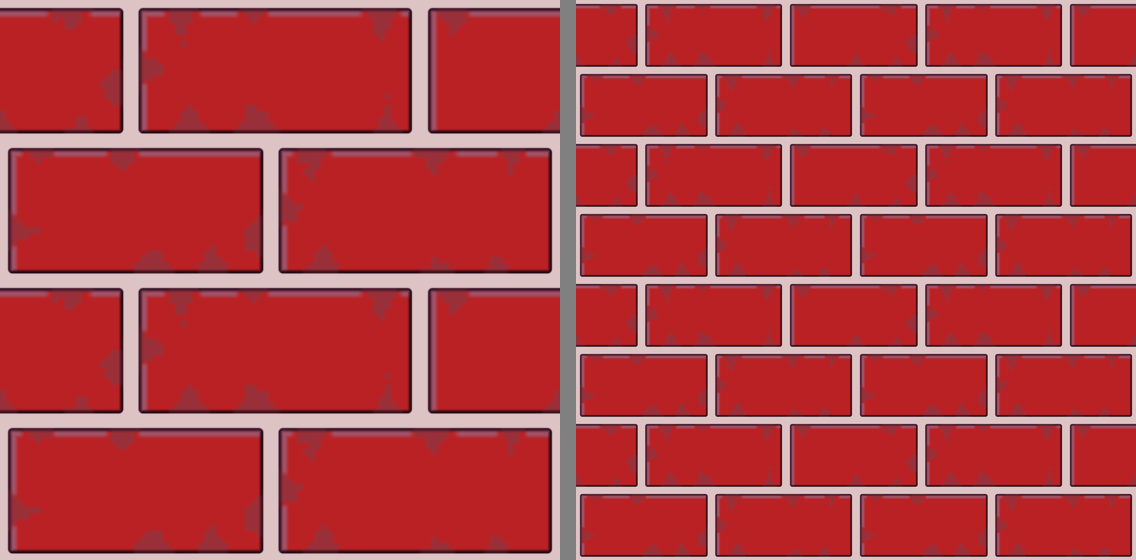
Left: one tile. Right: repeated 2 by 2.
This texture is drawn by a Shadertoy shader. Its source:

```glsl
#define COURSES 4.0
#define ROW_SHIFT 0.25
#define BRICK_HALF_HEIGHT 0.112
#define CORNER_RADIUS 0.008
#define CHIP_GRID 96.0
#define RED vec3(0.73, 0.13, 0.14)
#define MORTAR vec3(0.865, 0.765, 0.77)
#define CHIP vec3(0.60, 0.19, 0.225)
#define HIGHLIGHT vec3(0.63, 0.32, 0.40)
#define SHADOW_LIT vec3(0.20, 0.07, 0.15)
#define SHADOW_DARK vec3(0.12, 0.02, 0.06)

const int CHIP_SLOTS = 8;

vec4 hash4(vec2 p) {
    vec4 h = fract(p.xyxy * vec4(0.1031, 0.1030, 0.0973, 0.1099));
    h += dot(h, h.wzxy + 33.33);
    return fract((h.xxyz + h.yzzw) * h.zywx);
}

float roundedBox(vec2 q, vec2 halfSize, float radius) {
    vec2 d = abs(q) - halfSize + radius;
    return length(max(d, 0.0)) + min(max(d.x, d.y), 0.0) - radius;
}

// Position relative to one chip: x along the edge, y inward, in chip sizes.
// Slots 0-2 lie on the top, 3-5 on the bottom, 6 on the left, 7 on the right.
vec2 chipSpace(int slot, vec2 q, vec2 halfSize, float id) {
    vec4 rnd = hash4(vec2(id * 17.0 + 5.0, float(slot) * 7.0 + 3.0));
    bool level = slot < 6;
    float side = (slot < 3 || slot == 7) ? 1.0 : -1.0;
    float jitter = rnd.x - 0.5;
    float center = level ? (float(slot % 3) - 1.0 + jitter * 0.5) / 1.5 : jitter;
    vec2 pos = level ? q : q.yx;
    vec2 extent = level ? halfSize : halfSize.yx;
    float along = abs(pos.x - center * extent.x) / mix(0.026, 0.045, rnd.y);
    float depth = (extent.y - side * pos.y) / mix(0.028, 0.055, rnd.z);
    float skipped = step(rnd.w, level ? 0.2 : 0.4);
    return vec2(along + 9.0 * skipped, depth);
}

// Whether one grid cell is chipped; a hash makes the outline ragged.
float chipCell(vec2 cell, vec2 center, vec2 halfSize, float id) {
    vec2 q = (cell + 0.5) / CHIP_GRID - center;
    float ragged = 0.45 * hash4(cell + id * 131.0).x;
    float chipped = 0.0;
    for (int i = 0; i < CHIP_SLOTS; i++) {
        vec2 c = chipSpace(i, q, halfSize, id);
        chipped = max(chipped, step(c.x + c.y * 0.8 + ragged, 1.15));
    }
    return chipped;
}

// Softly blended grid of chipped cells.
float chipMask(vec2 p, vec2 center, vec2 halfSize, float id) {
    vec2 g = p * CHIP_GRID - 0.5;
    vec2 cell = floor(g);
    vec2 f = smoothstep(0.1, 0.9, g - cell);
    float mask = 0.0;
    for (int i = 0; i < 4; i++) {
        vec2 corner = vec2(i % 2, i / 2);
        vec2 weight = mix(1.0 - f, f, corner);
        mask += weight.x * weight.y * chipCell(cell + corner, center, halfSize, id);
    }
    return mask;
}

float bevelBand(float depth) {
    return smoothstep(0.001, 0.007, depth) * (1.0 - smoothstep(0.011, 0.020, depth));
}

void mainImage(out vec4 fragColor, in vec2 fragCoord) {
    vec2 uv = fragCoord / iResolution.xy;
    float pixel = 1.0 / min(iResolution.x, iResolution.y);

    // Running bond: a narrow and a wide brick per course, repeating every two courses.
    float row = mod(floor(uv.y * COURSES), 2.0);
    vec2 p = vec2(fract(uv.x + ROW_SHIFT * row), fract(uv.y * COURSES) / COURSES);
    float wide = step(0.4837, p.x);
    vec2 center = vec2(mix(0.2422, 0.7415, wide), 0.1237);
    vec2 halfSize = vec2(mix(0.2279, 0.2441, wide), BRICK_HALF_HEIGHT);
    float id = row * 2.0 + wide + 1.0;
    vec2 q = p - center;
    float dist = roundedBox(q, halfSize, CORNER_RADIUS);

    // Chipped face
    float chipped = chipMask(p, center, halfSize, id);
    vec3 brick = mix(RED, CHIP, chipped);

    // Highlight on the top and left edges, broken around chips
    float topDepth = halfSize.y - q.y;
    float leftDepth = q.x + halfSize.x;
    float topLight = bevelBand(topDepth);
    float leftLight = bevelBand(leftDepth);
    for (int i = 0; i < 3; i++)
        topLight *= smoothstep(0.75, 1.2, chipSpace(i, q, halfSize, id).x);
    leftLight *= smoothstep(0.6, 0.9, chipSpace(6, q, halfSize, id).x);
    brick = mix(brick, HIGHLIGHT, max(topLight, leftLight) * (1.0 - 0.6 * chipped));

    // Dark rim, purple on the lit sides and near black on the others
    float lit = step(min(topDepth, leftDepth), -dist + 0.003);
    float rim = 1.0 - smoothstep(0.001, 0.0095, -dist);
    brick = mix(brick, mix(SHADOW_DARK, SHADOW_LIT, lit), rim * (1.0 - 0.2 * chipped));

    float coverage = 1.0 - smoothstep(-pixel, pixel, dist);
    fragColor = vec4(mix(MORTAR, brick, coverage), 1.0);
}
```
